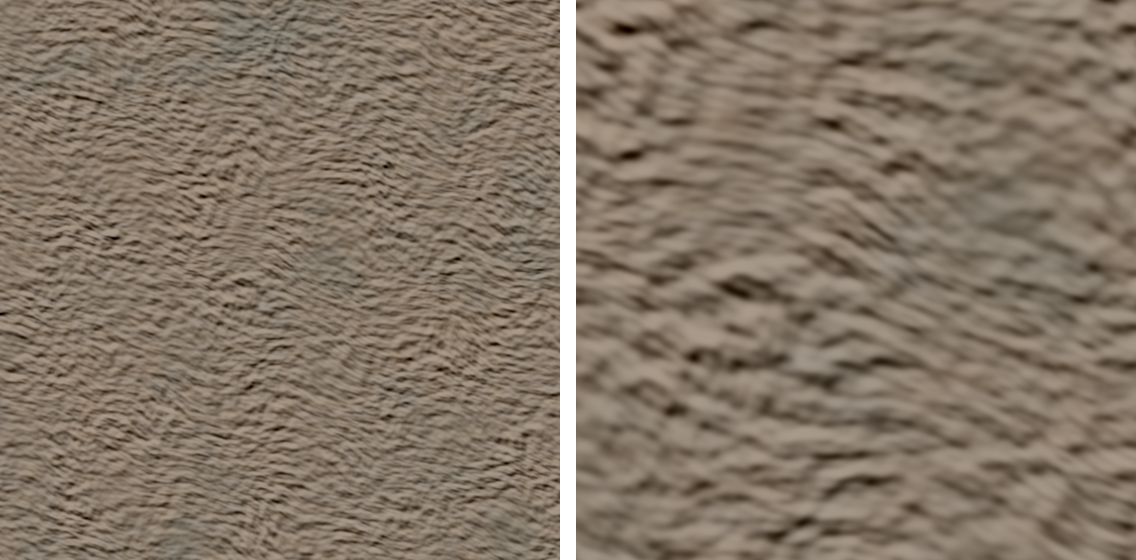
Left, the full canvas; right, a detail of the centre.
Reproduce this texture procedurally as a three.js fragment shader.

```glsl
varying vec2 vUv;

const vec3 PLASTER = vec3(0.515, 0.457, 0.395);
const vec3 WARM_SHIFT = vec3(0.016, 0.0, -0.014);
const vec3 STAIN_SHIFT = vec3(-0.040, -0.018, -0.008);

const float GRAIN_TILT = 0.25;                 // radians, falling to the right
const vec2 GRAIN_CELLS = vec2(40.0, 74.0);     // cells across and up
const vec2 LIGHT_STEP = vec2(-0.12, 0.29);     // towards the light, in cells
const float FLOW_SCALE = 7.0;
const float FLOW_BEND = 0.022;

const float RELIEF_GAIN = 4.4;
const float CONTRAST = 0.083;
const float SHADOW_BIAS = 0.013;               // deepens pits, softens crests

float hash(vec2 p) {
  return fract(sin(dot(p, vec2(127.1, 311.7))) * 43758.5453);
}

// Dot product of a random unit gradient with the offset from its corner
float cornerSlope(vec2 cell, vec2 corner, vec2 f) {
  float angle = 6.28319 * hash(cell + corner);
  return dot(vec2(cos(angle), sin(angle)), f - corner);
}

float gradientNoise(vec2 p) {
  vec2 cell = floor(p);
  vec2 f = fract(p);
  vec2 w = f * f * f * (f * (f * 6.0 - 15.0) + 10.0);
  float low = mix(cornerSlope(cell, vec2(0.0, 0.0), f),
                  cornerSlope(cell, vec2(1.0, 0.0), f), w.x);
  float high = mix(cornerSlope(cell, vec2(0.0, 1.0), f),
                   cornerSlope(cell, vec2(1.0, 1.0), f), w.x);
  return mix(low, high, w.y);
}

// Plaster height: broad swells, main grains and fine grit
float plasterHeight(vec2 p) {
  float swells = 0.6 * gradientNoise(p * 0.5 + 31.7);
  float grains = gradientNoise(p);
  float grit = 0.35 * gradientNoise(p * 2.0 + 17.3);
  return swells + grains + grit;
}

void main() {
  // Bend the grain direction gently across the wall
  vec2 flow = vec2(gradientNoise(vUv * FLOW_SCALE + 3.1),
                   gradientNoise(vUv * FLOW_SCALE + 57.9));
  vec2 wall = vUv + FLOW_BEND * flow;
  float c = cos(GRAIN_TILT);
  float s = sin(GRAIN_TILT);
  vec2 grain = mat2(c, s, -s, c) * wall * GRAIN_CELLS.yy;
  grain.x *= GRAIN_CELLS.x / GRAIN_CELLS.y;

  // Slanted light: slopes facing it brighten, the far sides fall into shade
  float relief = plasterHeight(grain) - plasterHeight(grain + LIGHT_STEP);
  float roughness = 1.0 + 0.7 * gradientNoise(vUv * 9.0 + 71.3);
  relief *= RELIEF_GAIN * roughness;
  float tone = CONTRAST * relief - SHADOW_BIAS * (relief * relief - 1.0);

  // Faint warm drift and cooler, greyish stains
  float warmth = gradientNoise(vUv * 4.0 + 11.9)
               + gradientNoise(grain * 0.6 + 91.3);
  float stain = gradientNoise(vUv * vec2(3.0, 4.0) + 23.7)
              + 0.5 * gradientNoise(vUv * 11.0 + 43.1);
  vec3 color = PLASTER + tone;
  color += WARM_SHIFT * warmth;
  color += STAIN_SHIFT * smoothstep(0.0, 0.45, stain);

  gl_FragColor = vec4(clamp(color, 0.0, 1.0), 1.0);
}
```
